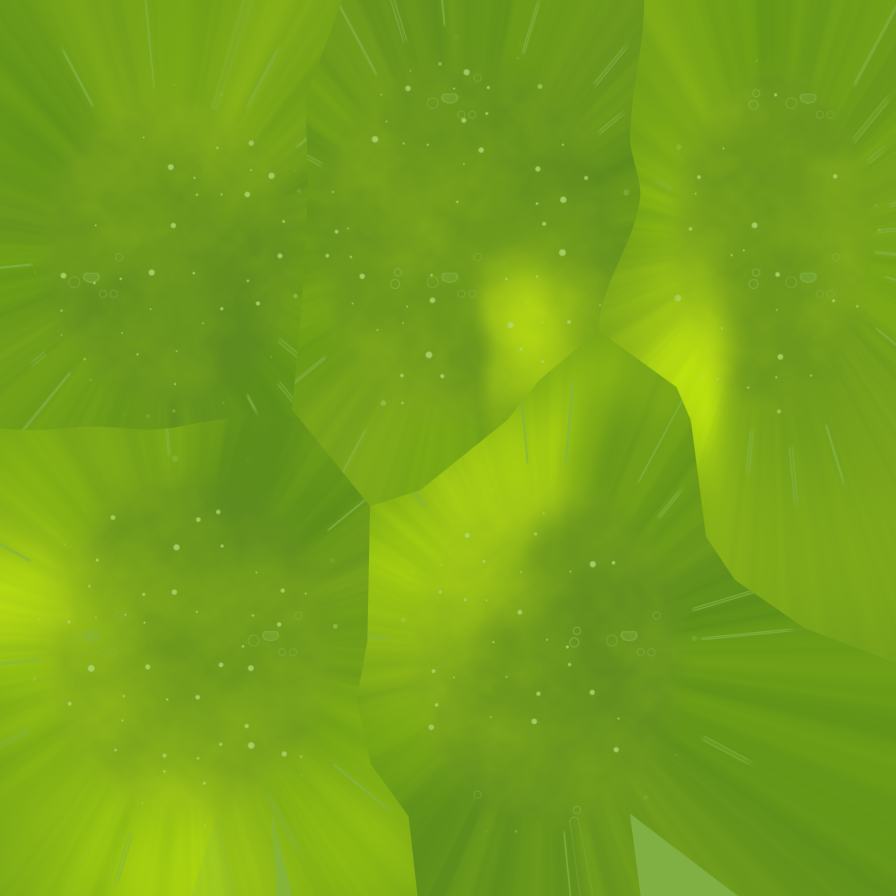
This background is drawn by a Shadertoy shader. Its source:

```glsl
// Five leafy green panels with curved seams, cloudy cores and yellow glows.
// Each core is sampled inside an ellipse; past its rim the sample is held,
// which stretches the detail into rays. A 5 by 5 lattice carries tiny outlines.

const vec3 DARK_GREEN = vec3(.37, .55, .12);
const vec3 LIME = vec3(.73, .87, .07);
const vec3 PALE = vec3(.51, .70, .28);
const vec3 SPECK = vec3(.68, .85, .45);
const float LATTICE = 5.0;      // motif repeats across and down
const float SPECK_GRID = 34.0;
const float RAY_SECTORS = 32.0;
const float LINE = .0014;
const float TAU = 6.28319;

// Seams as (position along, offset), y measured downwards
const vec2 LEFT_SEAM[11] = vec2[11](vec2(0, .382), vec2(.11, .341), vec2(.208, .344),
  vec2(.352, .336), vec2(.457, .326), vec2(.565, .413), vec2(.716, .41),
  vec2(.781, .398), vec2(.853, .414), vec2(.911, .456), vec2(1, .466));
const vec2 FLOOR_SEAM[11] = vec2[11](vec2(.413, .565), vec2(.469, .547), vec2(.566, .469),
  vec2(.602, .424), vec2(.668, .369), vec2(.755, .432), vec2(.771, .469),
  vec2(.788, .599), vec2(.82, .647), vec2(.898, .701), vec2(1, .74));

float hash(vec2 p) { return fract(sin(dot(p, vec2(127.1, 311.7))) * 43758.5453); }

float noise(vec2 p) {
  vec2 i = floor(p), f = fract(p);
  f = f * f * (3.0 - 2.0 * f);
  return mix(mix(hash(i), hash(i + vec2(1, 0)), f.x),
             mix(hash(i + vec2(0, 1)), hash(i + vec2(1, 1)), f.x), f.y);
}

float fbm(vec2 p) {
  float sum = 0.0, amp = .5;
  for (int i = 0; i < 4; i++) { sum += amp * noise(p); p = p * 2.03 + 7.1; amp *= .5; }
  return sum;
}

float seam(float s, vec2 k[11]) {
  float v = k[0].y;
  for (int i = 0; i < 10; i++)
    v += (k[i + 1].y - k[i].y) * clamp((s - k[i].x) / (k[i + 1].x - k[i].x), 0.0, 1.0);
  return v;
}

float cover(float f) { return clamp(f / max(fwidth(f), 1e-5) + .5, 0.0, 1.0); }
float stroke(float d) { return 1.0 - smoothstep(0.0, max(LINE, 1.0 / iResolution.y), abs(d)); }
float ring(vec2 p, float x, float y, float r) { return length(p - vec2(x, y)) - r; }

// Soft oval of light
float glow(vec2 p, float x, float y, float rx, float ry) {
  vec2 d = (p - vec2(x, y)) / vec2(rx, ry);
  return exp(-dot(d, d));
}

// Triangle opening downwards between two slopes
float wedge(vec2 p, float x, float y, float a, float b) {
  vec2 d = p - vec2(x, y);
  return cover(d.x - a * d.y) * cover(b * d.y - d.x) * cover(d.y);
}

// Tall blob, filled cap and small rings in a lattice tile
float motif(vec2 q) {
  vec2 id = floor(q * LATTICE), l = fract(q * LATTICE) / LATTICE;
  float tall = min(ring(l, .044, .104, .004), ring(l, .041, .117, .005));
  float cap = max(length((l - vec2(.102, .109)) * vec2(.7, 1)) - .006, .105 - l.y);
  float rings = min(ring(l, .083, .115, .006), ring(l, .115, .128, .004));
  rings = min(rings, min(ring(l, .127, .128, .004), ring(l, .133, .087, .004)));
  float group = stroke(cap) + .5 * smoothstep(.001, -.001, cap) + .7 * stroke(rings);
  return min(1.0, stroke(tall) * step(.25, hash(id + 3.0)) + group * step(.3, hash(id + 9.0)));
}

float specks(vec2 p) {
  vec2 id = floor(p * SPECK_GRID);
  vec2 c = .2 + .6 * vec2(hash(id + 1.7), hash(id + 5.3));
  float r = mix(.0008, .0037, pow(hash(id + 8.1), 2.0));
  float d = length(fract(p * SPECK_GRID) - c) / SPECK_GRID - r;
  return step(.68, hash(id)) * smoothstep(.0012, -.0012, d);
}

vec3 panel(vec2 p, vec2 centre, vec2 radii, float tone) {
  vec2 d = p - centre;
  float k = length(d / radii), outer = smoothstep(.85, 1.15, k);
  vec2 q = centre + d / max(k, 1.0), dir = d / max(length(d), 1e-4);
  tone += .32 * (fbm(q * 15.0) - .47) + .1 * (fbm(q * 55.0) - .47) * (1.0 - outer);
  tone += outer * (.14 * noise(dir * 13.0 + centre * 40.0)
                 + .06 * noise(dir * 45.0 + centre * 90.0) - .1);
  vec3 col = mix(DARK_GREEN, LIME, clamp(tone, 0.0, 1.05));
  col += outer * vec3(-.01, .015, -.03) * noise(dir * 3.0 + centre * 20.0);
  // Short pale rays past the rim
  float a = (atan(d.y, d.x) / TAU + .5) * RAY_SECTORS;
  vec2 key = vec2(floor(a), floor(centre.x * 50.0 + centre.y * 170.0));
  float across = abs(fract(a) - .5) * TAU / RAY_SECTORS * length(d);
  float start = 1.0 + .25 * hash(key + 4.0), stop = start + .2 + .6 * hash(key + 6.0);
  float ray = stroke(across - .0025 * hash(key + 2.0)) + .4 * (1.0 - smoothstep(0.0, .003, across));
  ray *= step(.7, hash(key)) * smoothstep(start, start + .04, k) * (1.0 - smoothstep(stop - .1, stop, k));
  col = mix(col, PALE, min(1.0, .55 * ray + motif(q) * mix(.65, .25, outer)));
  return mix(col, SPECK, .8 * specks(p) * (1.0 - smoothstep(.9, 1.2, k)));
}

void mainImage(out vec4 fragColor, in vec2 fragCoord) {
  vec2 p = fragCoord / iResolution.xy;
  p.y = 1.0 - p.y;
  vec2 w = p + .025 * (vec2(noise(p * 18.0), noise(p * 18.0 + 31.0)) - .5);

  // Light and shade of each panel
  float tl = .18 + .12 * glow(w, .22, .15, .1, .1) - .12 * glow(w, .29, .42, .09, .15)
    - .08 * glow(w, .03, .23, .12, .12) + .08 * glow(w, .27, .02, .12, .08);
  float tm = .15 + .65 * glow(w, .595, .37, .06, .08) * smoothstep(.53, .56, w.x)
    + .12 * glow(w, .4, .51, .13, .11) + .09 * glow(w, .45, .26, .07, .15);
  float tr = .22 + .8 * glow(p, .785, .43, .09, .1) * (1.0 - smoothstep(.78, .83, w.x))
    + .18 * glow(w, .74, .25, .05, .12) + .17 * glow(p, .92, .62, .22, .14);
  float bl = .2 + .55 * glow(w, 0.0, .69, .1, .09) + .5 * glow(w, .18, .98, .16, .13)
    + .25 * glow(w, .42, .92, .1, .12) + .25 * glow(w, 0.0, .56, .13, .12)
    + .15 * glow(w, .05, .85, .12, .12) - .16 * glow(w, .3, .54, .1, .1);
  float lit = .65 * glow(w, .58, .52, .13, .12) + .5 * glow(w, .44, .66, .13, .12);
  float bm = .12 + lit * (1.0 - smoothstep(-.04, .05, w.x - .66 + .45 * (w.y - .48)))
    + .16 * glow(w, .71, .42, .07, .05) + .14 * glow(w, .54, .83, .1, .05);

  // Panels, then seams
  vec3 lowLeft = panel(p, vec2(.21, .72), vec2(.16, .19), bl);
  vec3 lowMid = panel(p, vec2(.61, .73), vec2(.15, .19), bm);
  float fans = wedge(p, .303, .905, .06, .25) + .3 * wedge(p, .242, .91, -.32, .25);
  lowLeft = mix(lowLeft, PALE, .65 * fans);
  lowMid = mix(lowMid, PALE, .9 * wedge(p, .703, .908, .13, 1.31));
  float ledge = .478 - .014 * smoothstep(.15, .33, p.x) + .002 * sin(p.x * 45.0);
  float divide = .719 - .016 * smoothstep(0.0, .16, p.y) + .012 * smoothstep(.15, .22, p.y)
    - .047 * smoothstep(.21, .37, p.y);
  vec3 left = mix(panel(p, vec2(.19, .28), vec2(.14, .17), tl), lowLeft, cover(p.y - ledge));
  vec3 right = mix(panel(p, vec2(.52, .27), vec2(.17, .2), tm),
                   panel(p, vec2(.86, .27), vec2(.11, .19), tr), cover(p.x - divide));
  right = mix(right, lowMid, cover(p.y - seam(p.x, FLOOR_SEAM)));
  fragColor = vec4(mix(left, right, cover(p.x - seam(p.y, LEFT_SEAM))), 1);
}
```
